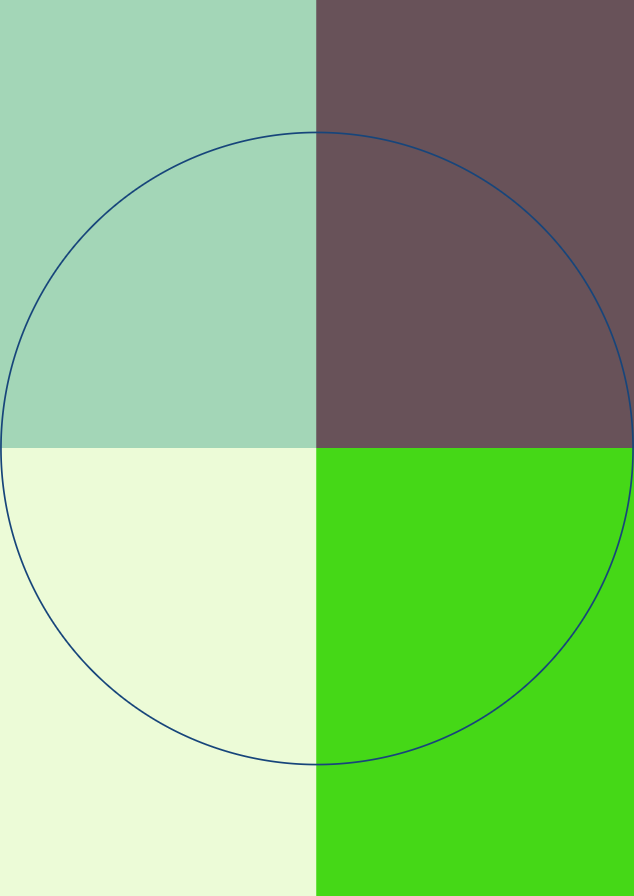
Give the GLSL for this background, as a Shadertoy shader.

```glsl
// Four flat colour quadrants meeting near the centre, with a thin navy ring
// that almost touches the left and right sides. Quadrants are blended by
// smoothed half-plane masks; the ring is a circle distance function.

const vec3 SAGE  = vec3(0.640, 0.840, 0.718);
const vec3 MAUVE = vec3(0.408, 0.322, 0.349);
const vec3 CREAM = vec3(0.925, 0.984, 0.845);
const vec3 GREEN = vec3(0.270, 0.848, 0.092);
const vec3 NAVY  = vec3(0.090, 0.270, 0.480);

// Coverage of the positive side of a signed distance.
float cover(float dist, float pixel) {
    return clamp(dist / pixel + 0.5, 0.0, 1.0);
}

// Signed distance to a ring, positive inside the stroke.
float ringStroke(vec2 p, float radius, float halfWidth) {
    return halfWidth - abs(length(p) - radius);
}

// Four colours split by the axes through the given centre.
vec3 quadrants(vec2 p, vec2 centre, float pixel) {
    float right = cover(p.x - centre.x, pixel);
    float upper = cover(p.y - centre.y, pixel);
    return mix(mix(CREAM, GREEN, right), mix(SAGE, MAUVE, right), upper);
}

void mainImage(out vec4 fragColor, in vec2 fragCoord) {
    // Canvas width is one unit.
    float pixel = 1.0 / iResolution.x;
    vec2 p = fragCoord * pixel;
    float midHeight = 0.5 * iResolution.y * pixel;

    // Background quadrants
    vec3 colour = quadrants(p, vec2(0.4988, midHeight), pixel);

    // Thin ring
    vec2 ringCentre = vec2(0.5, midHeight - 0.0008);
    float ring = cover(ringStroke(p - ringCentre, 0.4985, 0.00135), pixel);
    colour = mix(colour, NAVY, ring);

    fragColor = vec4(colour, 1.0);
}
```
